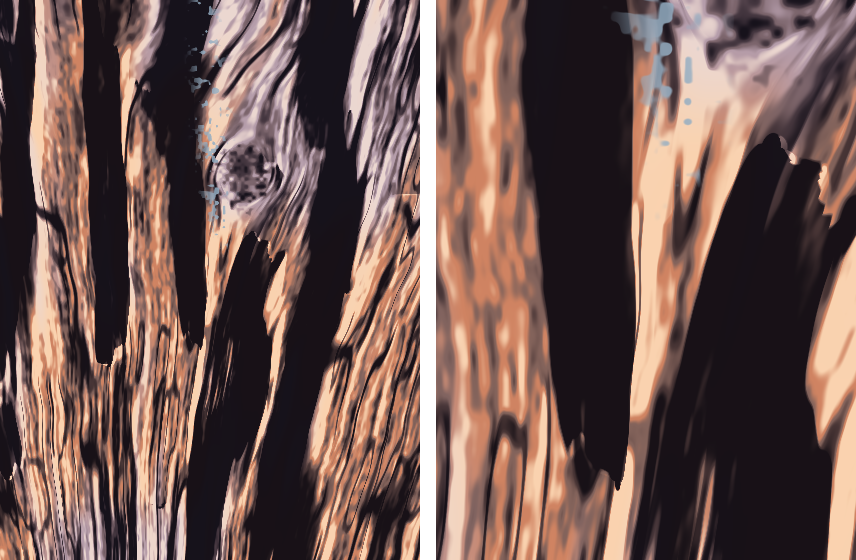
Left, the full canvas; right, a detail of the centre.
This texture is drawn by a WebGL 1 fragment shader. Its source:

```glsl
precision highp float;
// Weathered, twisted bark in raking sun: fibres follow a leaning flow that
// parts around a knot. A height field of cords, strips and clefts is lit from
// the upper left with marched shadows, then coloured through a tone ramp.
uniform vec2 u_resolution;

const vec3 INK = vec3(0.09, 0.07, 0.10);
const vec3 SHADE = vec3(0.27, 0.21, 0.23);
const vec3 TAUPE = vec3(0.50, 0.40, 0.40);
const vec3 RUST = vec3(0.79, 0.53, 0.43);
const vec3 ASH = vec3(0.73, 0.62, 0.63);
const vec3 CREAM = vec3(0.95, 0.85, 0.77);
const vec3 LICHEN = vec3(0.58, 0.68, 0.76);
const vec2 KNOT = vec2(0.435, 0.69);
const float KNOT_RADIUS = 0.045;

float hash(vec2 p) {
  return fract(sin(dot(p, vec2(127.1, 311.7))) * 43758.55);
}

float noise(vec2 p) {
  vec2 i = floor(p), f = fract(p);
  f = f * f * (3.0 - 2.0 * f);
  vec2 x = vec2(1.0, 0.0);
  return mix(mix(hash(i), hash(i + x.xy), f.x),
             mix(hash(i + x.yx), hash(i + x.xx), f.x), f.y);
}

// Soft stripe around the segment a-b, tapering to both ends.
float band(vec2 p, vec2 a, vec2 b, float width) {
  vec2 d = b - a;
  float t = clamp(dot(p - a, d) / dot(d, d), 0.0, 1.0);
  float taper = 0.15 + 0.85 * sqrt(4.0 * t * (1.0 - t));
  return 1.0 - smoothstep(0.1, 1.0, length(p - a - d * t) / (width * taper));
}

// Fibre coordinates: x across the fibres, y along them.
vec2 fibreCoords(vec2 p) {
  float lean = mix(-0.13, 0.30, smoothstep(0.0, 0.55, p.x));
  vec2 k = p - KNOT;
  float r2 = dot(k, k * vec2(1.0, 0.75));
  float part = KNOT_RADIUS * KNOT_RADIUS / max(r2, KNOT_RADIUS * KNOT_RADIUS);
  float u = p.x - lean * (p.y - 0.5) - 0.85 * k.x * part;
  u += 0.030 * (noise(p * vec2(4.0, 5.0)) - 0.5);
  u += 0.008 * (noise(p * vec2(14.0, 19.0)) - 0.5);
  return vec2(u, p.y);
}

// Deep gaps between the main cords.
float clefts(vec2 p) {
  float c = band(p, vec2(0.35, 1.20), vec2(0.36, 0.50), 0.085);
  c = max(c, band(p, vec2(0.37, 0.74), vec2(0.35, 0.38), 0.045));
  c = max(c, band(p, vec2(0.61, 1.25), vec2(0.62, 0.48), 0.070));
  c = max(c, band(p, vec2(0.64, 0.80), vec2(0.52, 0.15), 0.080));
  c = max(c, band(p, vec2(0.54, 0.42), vec2(0.51, -0.3), 0.075));
  c = max(c, band(p, vec2(0.47, 0.58), vec2(0.36, -0.1), 0.055));
  c = max(c, band(p, vec2(0.17, 1.05), vec2(0.22, 0.35), 0.038));
  return max(c, band(p, vec2(0.04, 1.10), vec2(0.0, 0.15), 0.050));
}

// Raised cords that catch the sun.
float cords(vec2 p) {
  float c = band(p, vec2(0.30, -0.05), vec2(0.49, 0.70), 0.085);
  c = max(c, band(p, vec2(0.11, -0.2), vec2(0.07, 1.15), 0.090));
  c = max(c, band(p, vec2(0.24, 0.85), vec2(0.29, 0.1), 0.080));
  return max(c, band(p, vec2(0.60, -0.3), vec2(0.78, 0.65), 0.140));
}

float height(vec2 p) {
  vec2 f = fibreCoords(p);
  float strip = noise(f * vec2(32.0, 3.2) + 7.0);
  float fine = noise(f * vec2(85.0, 8.0));
  float wander = noise(p * vec2(7.0, 6.0) + 13.0);
  vec2 ragged = p + vec2(0.055 * (wander - 0.5) + 0.05 * (strip - 0.5) + 0.015 * (fine - 0.5), 0.0);
  float h = 0.46 * noise(f * vec2(11.0, 1.4)) + 0.27 * strip + 0.11 * fine;
  h += 0.035 * noise(f * vec2(170.0, 18.0)) + 0.14;
  return h + 0.16 * cords(ragged) - 0.66 * clefts(ragged);
}

// Sunlight left after marching towards the upper left.
float sunlight(vec2 p, float h) {
  float block = 0.0;
  for (int i = 1; i <= 10; i++) {
    float s = float(i) * 0.007;
    block = max(block, height(p + s * vec2(-0.85, 0.5)) - h - 3.6 * s);
  }
  return 1.0 - smoothstep(0.02, 0.07, block);
}

// Thin dark splits where a stretched noise crosses its middle value.
float cracks(vec2 f, float scale, float seed) {
  float line = abs(noise(f * vec2(scale, scale * 0.11) + seed) - 0.5);
  float present = smoothstep(0.38, 0.58, noise(f * vec2(14.0, 8.0) + seed * 2.0));
  return present * (1.0 - smoothstep(0.02, 0.09, line));
}

vec3 barkColour(float tone, float warmth) {
  vec3 c = mix(INK, SHADE, smoothstep(0.13, 0.31, tone));
  c = mix(c, TAUPE, smoothstep(0.30, 0.48, tone));
  c = mix(c, mix(ASH, RUST, warmth), smoothstep(0.48, 0.66, tone));
  c = mix(c, CREAM, smoothstep(0.68, 0.90, tone));
  vec3 tint = mix(vec3(0.97, 0.99, 1.06), vec3(1.03, 0.97, 0.89), warmth);
  return c * tint;
}

void main() {
  vec2 p = gl_FragCoord.xy / u_resolution.y;
  vec2 f = fibreCoords(p);
  float h = height(p);
  float slope = (h - height(p - vec2(0.003, -0.0015))) / 0.003;
  float fibre = noise(f * vec2(165.0, 13.0));
  float fleck = noise(f * vec2(230.0, 75.0) + 3.0);

  // Light, fibre streaks and thin cracks
  float sun = sunlight(p, h);
  float tone = clamp(0.64 + 0.030 * slope, 0.12, 1.0) * mix(0.30, 1.0, sun);
  tone += (0.36 * (fibre - 0.5) + 0.32 * (fleck - 0.5)) * mix(0.55, 1.0, sun);
  tone *= mix(0.22, 1.0, smoothstep(-0.10, 0.36, h));
  tone *= 1.0 - 0.8 * cracks(f, 36.0, 19.0);
  tone *= 1.0 - 0.6 * cracks(f, 75.0, 31.0);

  // Rough dark heart of the knot
  float rough = 0.5 * noise(p * 60.0) + 0.5 * noise(p * 150.0);
  float heart = length((p - KNOT) * vec2(1.0, 0.85)) + 0.045 * (rough - 0.5);
  tone *= mix(0.1 + 0.8 * rough, 1.0, smoothstep(0.028, 0.055, heart));

  float patches = 0.6 * noise(p * vec2(6.0, 4.0) + 5.0) + 0.4 * noise(f * vec2(50.0, 6.0));
  vec3 colour = barkColour(tone, smoothstep(0.32, 0.68, patches));

  // Lichen crumbs in the central cleft
  float crumbs = smoothstep(0.60, 0.70, 0.5 * noise(p * 160.0) + 0.5 * noise(p * 55.0));
  float damp = band(p, vec2(0.36, 1.05), vec2(0.40, 0.52), 0.05);
  colour = mix(colour, LICHEN, crumbs * damp * 0.85);
  gl_FragColor = vec4(clamp(colour, 0.0, 1.0), 1.0);
}
```
